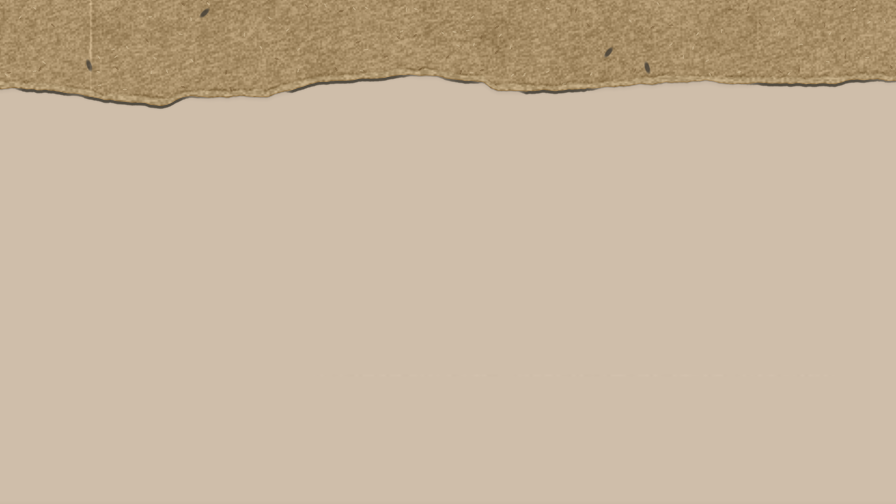
Reproduce this background procedurally as a WebGL 1 fragment shader.

```glsl
precision highp float;
uniform vec2 u_resolution;

float hash(vec2 p) {
  vec3 q = fract(vec3(p.xyx) * 0.1031);
  q += dot(q, q.yzx + 33.33);
  return fract((q.x + q.y) * q.z);
}

float noise(vec2 p) {
  vec2 i = floor(p), f = fract(p);
  f = f * f * (3.0 - 2.0 * f);
  return mix(mix(hash(i), hash(i + vec2(1.0, 0.0)), f.x),
             mix(hash(i + vec2(0.0, 1.0)), hash(i + 1.0), f.x), f.y);
}

float fbm(vec2 p) {
  float sum = 0.0, amp = 0.5;
  for (int i = 0; i < 4; i++) {
    sum += amp * noise(p);
    p = p * 2.03 + 17.0;
    amp *= 0.5;
  }
  return sum;
}

// Height of the torn sheet below the top of the canvas
float tearDepth(float x) {
  float d = 0.176;
  d += 0.027 * smoothstep(0.05, 0.28, x);
  d += 0.006 * exp(-pow((x - 0.315) / 0.025, 2.0));
  d -= 0.011 * smoothstep(0.33, 0.38, x);
  d -= 0.030 * smoothstep(0.51, 0.66, x);
  d -= 0.012 * smoothstep(0.64, 0.82, x);
  d += 0.012 * smoothstep(0.82, 0.97, x);
  d += 0.018 * smoothstep(0.955, 0.99, x);
  d -= 0.019 * smoothstep(1.07, 1.40, x);
  d += 0.005 * smoothstep(1.40, 1.44, x);
  d -= 0.007 * smoothstep(1.65, 1.70, x);
  return d + 0.007 * (fbm(vec2(x * 38.0, 4.0)) - 0.47);
}

// Sparse slanted specks, one candidate per grid cell
float flecks(vec2 p, float scale, float density, float seed) {
  vec2 cell = floor(p * scale);
  float pick = hash(cell + seed);
  vec2 center = 0.25 + 0.5 * vec2(hash(cell + seed + 5.3), hash(cell + seed + 9.7));
  vec2 q = fract(p * scale) - center;
  float angle = 3.0 * hash(cell + seed + 13.1);
  q = mat2(cos(angle), -sin(angle), sin(angle), cos(angle)) * q;
  float speck = 1.0 - smoothstep(0.5, 1.2, length(q / vec2(0.17, 0.07)));
  return speck * step(pick, density);
}

vec3 cardboard(vec2 p) {
  float grain = noise(p * 270.0) - 0.5;
  float fibre = noise(mat2(0.94, -0.34, 0.34, 0.94) * p * vec2(95.0, 240.0)) - 0.5;
  float mottling = fbm(p * 14.0) - 0.47;
  vec3 color = vec3(0.655, 0.555, 0.403);
  color += 0.13 * grain + 0.10 * fibre + 0.07 * mottling;
  color = mix(color, vec3(0.82, 0.74, 0.60), 0.6 * flecks(p, 38.0, 0.13, 3.0));
  color = mix(color, vec3(0.45, 0.34, 0.20), 0.5 * flecks(p, 32.0, 0.14, 21.0));
  color = mix(color, vec3(0.25, 0.23, 0.20), 0.8 * flecks(p, 13.0, 0.10, 47.0));

  // Vertical creases
  float crease = exp(-pow((p.x - 0.180) / 0.0022, 2.0));
  color += 0.09 * crease * (0.5 + noise(p * 90.0));
  color -= 0.03 * exp(-pow((p.x - 0.186) / 0.005, 2.0));
  color -= 0.018 * exp(-pow((p.x - 0.98) / 0.04, 2.0));
  return color;
}

void main() {
  vec2 p = gl_FragCoord.xy / u_resolution.y;
  float pixel = 1.0 / u_resolution.y;
  float above = p.y - 1.0 + tearDepth(p.x);

  // Plain backing with a faint dotted seam and a darker lower rim
  vec3 color = vec3(0.812, 0.745, 0.667);
  float seam = 1.0 - smoothstep(0.0, 0.002 + pixel, abs(p.y - 0.255));
  seam *= smoothstep(0.60, 0.66, p.x) * (1.0 - smoothstep(1.62, 1.68, p.x));
  color += 0.022 * seam * (noise(vec2(p.x * 130.0, 2.0)) - 0.4);
  color -= 0.012 * (1.0 - smoothstep(0.0, 0.008, p.y));

  // Broken contact shadow beneath the tear
  float gap = smoothstep(0.30, 0.62, noise(vec2(p.x * 13.0, 8.0)));
  float reach = 0.0015 + 0.004 * gap;
  float shadow = smoothstep(-reach - pixel, -reach + pixel, above);
  color = mix(color, vec3(0.25, 0.23, 0.19), shadow * (0.35 + 0.5 * gap));
  color *= 1.0 - 0.05 * smoothstep(-0.012, 0.0, above);

  // Pale exposed fibres along the torn lip
  vec3 paper = cardboard(p);
  float lipWidth = 0.005 + 0.014 * fbm(vec2(p.x * 45.0, 12.0));
  float lip = 1.0 - smoothstep(lipWidth - 0.003, lipWidth + 0.003, above);
  vec3 lipColor = vec3(0.73, 0.64, 0.49) + 0.24 * (noise(p * vec2(190.0, 270.0)) - 0.5);
  paper = mix(paper, lipColor, 0.75 * lip);
  paper -= 0.12 * exp(-pow((above - lipWidth - 0.002) / 0.003, 2.0)) * noise(p * 60.0);
  paper -= 0.13 * (1.0 - smoothstep(0.0, 0.004, above)) * vec3(0.8, 1.0, 1.2);

  color = mix(color, paper, smoothstep(-0.7 * pixel, 0.7 * pixel, above));
  gl_FragColor = vec4(color, 1.0);
}
```
